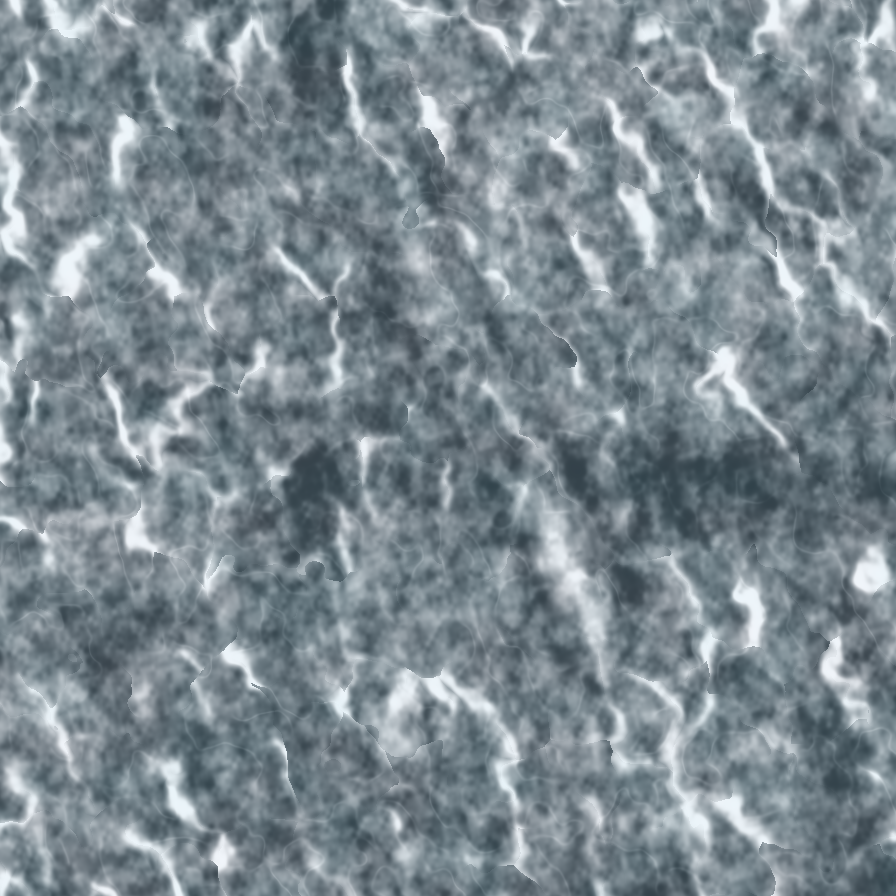
Write a Shadertoy shader that draws this texture.

```glsl
// Slate-grey rough surface: short pale ridges on single borders of warped cells,
// shaded on one side, over fine veined grain, with dark blots and two slanting
// furrows that enclose a patchy bright crest.

const vec2  CELL_COUNT    = vec2(14.0, 10.5); // cells across and up
const float CELL_LEAN     = 0.28;             // sideways drift of the cells
const float WARP_AMOUNT   = 0.85;             // raggedness of the borders
const float RIDGE_WIDTH   = 0.115;            // in cells
const float BASE_TONE     = 0.433;
const float GRAIN_GAIN    = 0.58;
const float VEIN_GAIN     = 0.07;
const float RIDGE_GAIN    = 0.50;
const float HALO_GAIN     = 0.11;
const float SHADOW_GAIN   = 0.10;
const float BLOT_GAIN     = 0.16;
const float FURROW_GAIN   = 0.14;
const float FURROW_WIDTH  = 0.015;
const float FURROW_SLOPE  = 0.5;
const float LEFT_FURROW   = 0.772;
const float RIGHT_FURROW  = 0.875;
const float CREST         = 0.820;
const float CREST_GAIN    = 0.36;
const float DARKEST       = 0.20;
const float BRIGHTEST     = 0.93;
const vec3  SHADE_TINT    = vec3(0.0, 0.056, 0.088);
const vec3  LIGHT_TINT    = vec3(0.0, 0.030, 0.050);

vec2 hash2(vec2 p) {
    vec3 q = fract(p.xyx * vec3(0.1031, 0.1030, 0.0973));
    q += dot(q, q.yzx + 33.33);
    return fract((q.xx + q.yz) * q.zy);
}

float noise(vec2 p) {
    vec2 i = floor(p), f = fract(p);
    f = f * f * (3.0 - 2.0 * f);
    float low  = mix(hash2(i).x, hash2(i + vec2(1, 0)).x, f.x);
    float high = mix(hash2(i + vec2(0, 1)).x, hash2(i + vec2(1, 1)).x, f.x);
    return mix(low, high, f.y);
}

// Layered noise, turned at each octave to hide the lattice
float layers(vec2 p) {
    float sum = 0.0, weight = 0.45;
    for (int i = 0; i < 3; i++) {
        sum += weight * noise(p);
        p = mat2(1.4, 1.1, -1.1, 1.4) * p + 17.3;
        weight -= 0.117;
    }
    return sum;
}

float bell(float x, float width) {
    return exp(-x * x / (width * width));
}

float span(float from, float to, float x) {
    return smoothstep(from - 0.04, from + 0.04, x) * (1.0 - smoothstep(to - 0.04, to + 0.04, x));
}

// Ridge, halo and one-sided shadow; each border has its own random strength
vec3 cellRidges(vec2 p) {
    vec2 base = floor(p), nearest = vec2(0.0), home = base;
    float best = 8.0;
    for (int y = -1; y <= 1; y++)
    for (int x = -1; x <= 1; x++) {
        vec2 cell = base + vec2(x, y);
        vec2 toSeed = cell + hash2(cell) - p;
        float d = dot(toSeed, toSeed);
        if (d < best) { best = d; nearest = toSeed; home = cell; }
    }
    vec3 relief = vec3(0.0);
    for (int y = -2; y <= 2; y++)
    for (int x = -2; x <= 2; x++) {
        vec2 cell = base + vec2(x, y);
        vec2 toSeed = cell + hash2(cell) - p;
        vec2 gap = toSeed - nearest;
        if (dot(gap, gap) > 1e-4) {
            vec2 across = normalize(gap);
            float d = dot(0.5 * (nearest + toSeed), across);
            float upright = mix(0.4, 1.0, smoothstep(0.2, 0.85, abs(across.x)));
            float strength = upright * smoothstep(0.2, 0.75, hash2(home + cell + 211.0).y);
            relief = max(relief, strength * vec3(bell(d, RIDGE_WIDTH), bell(d, 0.24),
                         max(across.x, 0.0) * bell(d - 0.28, 0.11)));
        }
    }
    return relief;
}

// Bends a tone gently towards its floor and ceiling
float softLimit(float tone) {
    tone = DARKEST + log(1.0 + exp((tone - DARKEST) * 20.0)) / 20.0;
    return BRIGHTEST - log(1.0 + exp((BRIGHTEST - tone) * 20.0)) / 20.0;
}

void mainImage(out vec4 fragColor, in vec2 fragCoord) {
    vec2 p = fragCoord / iResolution.y;
    vec2 leaned = vec2(p.x + CELL_LEAN * p.y, p.y);
    vec2 warp = vec2(layers(p * 20.0 + 31.0), layers(p * 20.0 + 67.0)) - 0.5;

    // Mottled grain with thin pale veins
    float tone = BASE_TONE + GRAIN_GAIN * (layers(p * vec2(56.0, 48.0)) - 0.5);
    tone += 0.12 * (noise(p * 9.0 + 4.0) - 0.5);
    tone += VEIN_GAIN * bell(noise(leaned * vec2(36.0, 27.0) + 2.0 * warp) - 0.5, 0.08);

    // Ridges, faded along their length
    vec3 relief = cellRidges(leaned * CELL_COUNT + 5.0 + WARP_AMOUNT * warp);
    float patches = smoothstep(0.22, 0.68, noise(leaned * vec2(27.0, 22.0) + 51.0));
    relief *= vec3(patches, 0.3 + 0.7 * patches, patches);

    // Furrows and the crest between them
    float slant = p.x + FURROW_SLOPE * p.y + 0.016 * (noise(p * 11.0) - 0.5);
    float furrow = bell(slant - LEFT_FURROW, FURROW_WIDTH) * span(0.24, 0.74, p.y)
                 + bell(slant - RIGHT_FURROW, FURROW_WIDTH) * span(0.33, 1.1, p.y);
    float band = bell(slant - CREST, 0.07) * span(0.22, 0.76, p.y);
    float crest = bell(slant - CREST, 0.016) * span(0.2, 0.74, p.y)
                * smoothstep(0.42, 0.72, noise(p * vec2(9.0, 12.0) + 8.0));

    // Scattered dark blots
    float blot = smoothstep(0.72, 0.90, noise(p * vec2(8.5, 6.5) + 143.0) + 0.3 * warp.x);

    float open = 1.0 - 0.75 * clamp(furrow + blot + 0.7 * band, 0.0, 1.0);
    tone += open * dot(relief, vec3(RIDGE_GAIN, HALO_GAIN, -SHADOW_GAIN));
    tone += CREST_GAIN * crest - FURROW_GAIN * furrow - BLOT_GAIN * blot;
    tone = softLimit(tone);

    // Cool tint, fading towards the lights
    vec3 color = tone + mix(SHADE_TINT, LIGHT_TINT, smoothstep(0.35, 0.9, tone));
    color.r -= 0.03 * (noise(p * 24.0 + 90.0) - 0.5);
    fragColor = vec4(color, 1.0);
}
```
